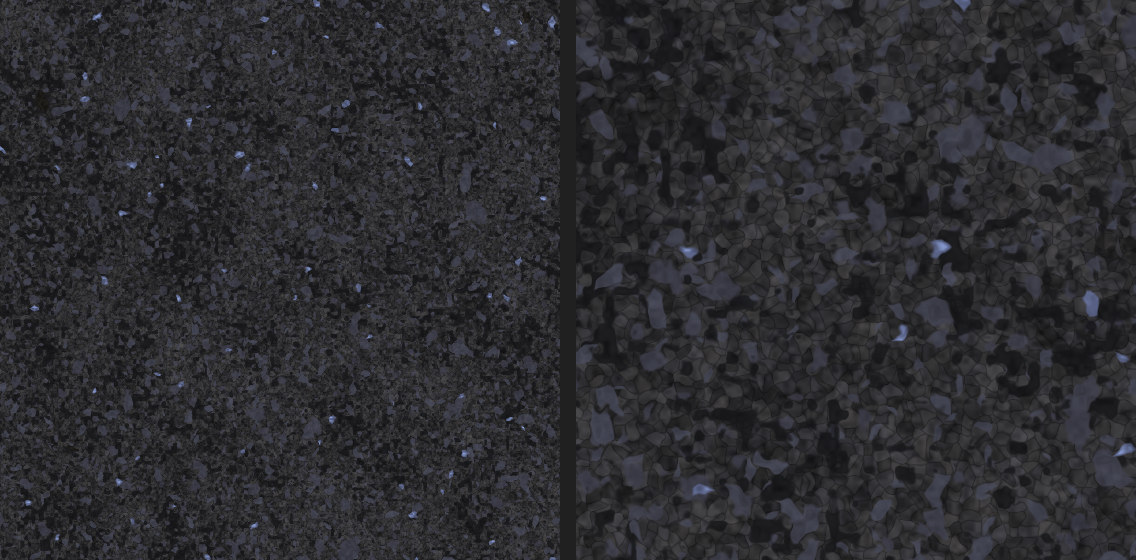
Left, the full canvas; right, a detail of the centre.
This texture is drawn by a three.js fragment shader. Its source:

```glsl
// Dark blue-grey granite: a fine Voronoi grain matrix broken by black pits,
// overlaid with scattered angular slate flakes and a few bright blue glints.
// Every layer is built from hashed cells and value noise in canvas units.

varying vec2 vUv;

const vec3 BLACK = vec3(0.085, 0.087, 0.095);
const vec3 GREY_TINT = vec3(0.98, 0.985, 1.07);
const vec3 WARM_TINT = vec3(1.04, 1.0, 0.98);
const vec3 SLATE = vec3(0.235, 0.24, 0.29);
const vec3 PALE_SLATE = vec3(0.285, 0.295, 0.36);
const vec3 GLINT = vec3(0.38, 0.42, 0.58);
const vec3 GLINT_CORE = vec3(0.56, 0.64, 0.86);
const vec3 RUST = vec3(0.105, 0.095, 0.08);

const float GRAIN_CELLS = 135.0;   // grains across the canvas
const float MATRIX_LEVEL = 0.196;  // mean brightness of the matrix
const float EDGE = 0.0013;         // soft edge width

vec3 hash3(vec2 p) {
  vec3 q = fract(vec3(p.xyx) * vec3(0.1031, 0.1030, 0.0973));
  q += dot(q, q.yxz + 33.33);
  return fract((q.xxy + q.yzz) * q.zyx);
}

float noise(vec2 p) {
  vec2 i = floor(p), f = fract(p);
  f = f * f * (3.0 - 2.0 * f);
  vec2 e = vec2(1.0, 0.0);
  return mix(mix(hash3(i).x, hash3(i + e).x, f.x),
             mix(hash3(i + e.yx).x, hash3(i + e.xx).x, f.x), f.y);
}

// x: random tone of the nearest grain, y: its warmth, z: gap to its border
vec3 grains(vec2 p) {
  vec2 cell = floor(p);
  float nearest = 9.0, second = 9.0;
  vec2 tone = vec2(0.0);
  for (int j = -1; j <= 1; j++) {
    for (int i = -1; i <= 1; i++) {
      vec2 id = cell + vec2(float(i), float(j));
      vec3 h = hash3(id + 17.0);
      float d = length(id + h.xy - p);
      if (d < nearest) {
        second = nearest;
        nearest = d;
        tone = vec2(h.z, fract(h.x * 7.0 + h.y * 5.0));
      } else {
        second = min(second, d);
      }
    }
  }
  return vec3(tone, second - nearest);
}

// Scattered angular flakes. x: coverage, y: random tone, z: inner depth
vec3 flakes(vec2 p, float cells, float density, float radius, float seed) {
  p *= cells;
  vec2 cell = floor(p);
  vec3 result = vec3(0.0);
  for (int j = -1; j <= 1; j++) {
    for (int i = -1; i <= 1; i++) {
      vec2 id = cell + vec2(float(i), float(j));
      vec3 h = hash3(id + seed);
      vec3 k = hash3(id + seed + 71.0);
      float angle = 6.2832 * k.x;
      vec2 q = p - id - h.xy;
      q = mat2(cos(angle), sin(angle), -sin(angle), cos(angle)) * q;
      q.x += (k.z - 0.5) * q.y;
      q.y *= mix(1.1, 2.3, k.y);
      vec2 a = abs(q);
      float d = max(max(a.x, a.y), 0.72 * (a.x + a.y) + 0.2 * q.x);
      float size = radius * mix(0.45, 1.0, k.z);
      float cover = step(h.z, density)
                  * (1.0 - smoothstep(-EDGE, EDGE, (d - size) / cells));
      if (cover > result.x) result = vec3(cover, k.y, 1.0 - d / size);
    }
  }
  return result;
}

void main() {
  vec2 p = vUv;
  float fine = noise(p * 290.0);
  float medium = noise(p * 150.0 + 31.0);
  float coarse = noise(p * 62.0 + 7.0);
  float cloud = noise(p * 13.0 + 3.0);
  vec2 ragged = p + 0.006 * (vec2(medium, noise(p * 150.0 + 90.0)) - 0.5);

  // Grain matrix with dark seams
  vec3 grain = grains(ragged * GRAIN_CELLS);
  float level = MATRIX_LEVEL + 0.085 * (grain.x - 0.5) + 0.10 * (fine - 0.5)
              + 0.06 * (coarse - 0.5) + 0.035 * (cloud - 0.5);
  level *= mix(0.74, 1.0, smoothstep(0.0, 0.22, grain.z));
  vec3 color = level * mix(GREY_TINT, WARM_TINT, 0.7 * grain.y);

  // Slate flakes: large, medium and small, with a slight inner mottling
  vec3 large = flakes(ragged, 15.0, 0.09, 0.34, 5.0);
  vec3 middle = flakes(ragged, 36.0, 0.34, 0.42, 23.0);
  vec3 small = flakes(ragged, 72.0, 0.36, 0.44, 47.0);
  float mottle = 0.86 + 0.28 * mix(fine, coarse, 0.4);
  color = mix(color, mix(SLATE, PALE_SLATE, small.y) * mottle, 0.8 * small.x);
  color = mix(color, mix(SLATE, PALE_SLATE, middle.y) * mottle, 0.85 * middle.x);
  color = mix(color, mix(SLATE, PALE_SLATE, large.y) * mottle, 0.8 * large.x);

  // Black pits, gathered in loose clumps, and rare rusty hollows
  float pit = 0.5 * medium + 0.3 * coarse + 0.2 * fine + 0.22 * (0.5 - cloud);
  pit = smoothstep(0.56, 0.69, pit) * (1.0 - 0.75 * max(middle.x, large.x));
  color = mix(color, BLACK * (0.75 + 0.5 * fine), 0.92 * pit);
  vec3 hollow = flakes(ragged, 6.0, 0.07, 0.11, 83.0);
  color = mix(color, RUST * (0.6 + 0.8 * fine), 0.85 * hollow.x);

  // Blue glints with brighter streaked cores
  vec3 glint = flakes(ragged, 27.0, 0.11, 0.24, 131.0);
  float core = smoothstep(0.1, 0.6, glint.z) * smoothstep(0.3, 0.75, noise(p * vec2(150.0, 330.0)));
  color = mix(color, mix(GLINT, GLINT_CORE, core) * (0.8 + 0.3 * fine), 0.9 * glint.x);

  gl_FragColor = vec4(color, 1.0);
}
```
